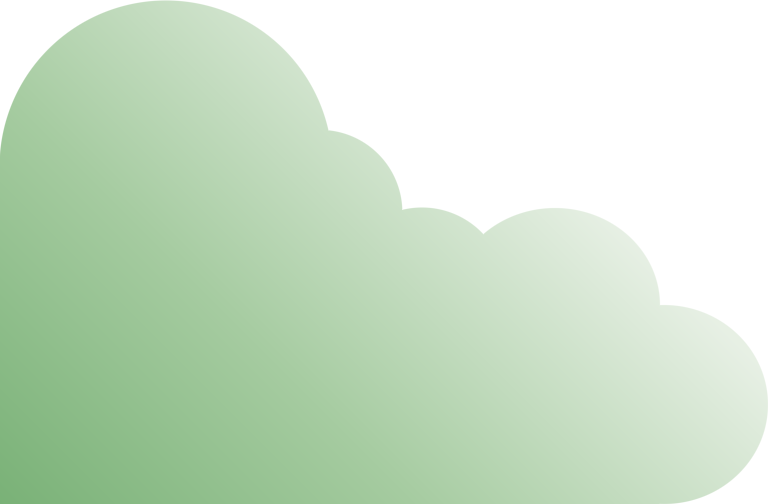
Give the GLSL for this background, as a Shadertoy shader.

```glsl
// Approximate signed distance to an axis-aligned ellipse
float ellipse(vec2 p, vec2 center, vec2 radii) {
    return (length((p - center) / radii) - 1.0) * min(radii.x, radii.y);
}

// Block reaching from the lower left corner to the given corner
float block(vec2 p, vec2 corner) {
    vec2 d = p - corner;
    return max(d.x, d.y);
}

float cloud(vec2 p) {
    // Rounded lobes, from left to right
    float d = ellipse(p, vec2(0.3294, 0.6687), vec2(0.3304));
    d = min(d, ellipse(p, vec2(0.635, 0.579), vec2(0.1633)));
    d = min(d, ellipse(p, vec2(0.8373, 0.4216), vec2(0.1667)));
    d = min(d, ellipse(p, vec2(1.1012, 0.3948), vec2(0.2083, 0.1925)));
    d = min(d, ellipse(p, vec2(1.3175, 0.1974), vec2(0.2063, 0.1974)));

    // Stepped body beneath the lobes
    d = min(d, block(p, vec2(0.655, 0.6687)));
    d = min(d, block(p, vec2(0.796, 0.579)));
    return min(d, block(p, vec2(1.3095, 0.3948)));
}

// Diagonal gradient from deep green to pale green
vec3 cloudColor(vec2 p) {
    float t = p.x + p.y;
    vec3 deep = vec3(0.475, 0.695, 0.465);
    vec3 middle = vec3(0.648, 0.797, 0.628);
    vec3 pale = vec3(0.905, 0.94, 0.895);
    vec3 color = mix(deep, middle, clamp(t / 0.82, 0.0, 1.0));
    return mix(color, pale, clamp((t - 0.82) / 0.96, 0.0, 1.0));
}

void mainImage(out vec4 fragColor, in vec2 fragCoord) {
    vec2 p = fragCoord / iResolution.y;
    float pixel = 1.0 / iResolution.y;
    float coverage = smoothstep(0.75 * pixel, -0.75 * pixel, cloud(p));
    fragColor = vec4(mix(vec3(1.0), cloudColor(p), coverage), 1.0);
}
```
